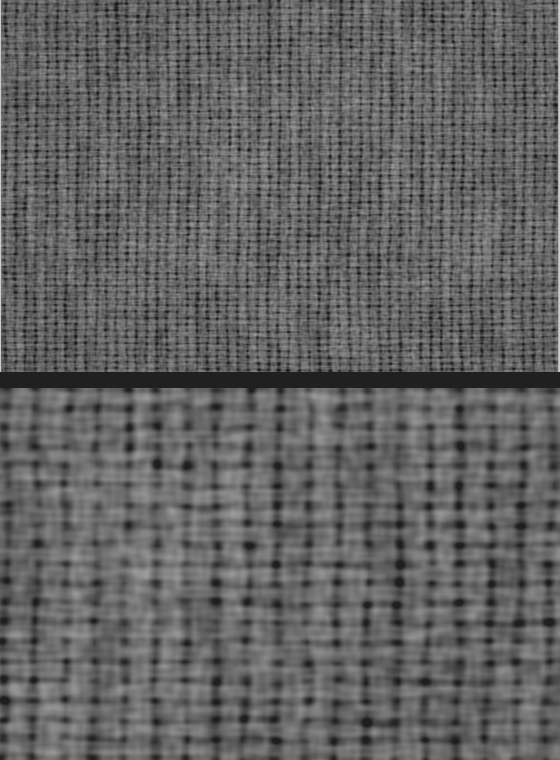
Top, the full canvas; bottom, a detail of the centre.
Give the GLSL for this texture, as a WebGL 1 fragment shader.

```glsl
precision highp float;

uniform vec2 u_resolution;

#define THREADS vec2(55.0, 58.0)
#define GAP_HALF_WIDTH vec2(0.14, 0.18)
#define GAP_SOFTNESS 0.16
#define GAP_DEPTH vec2(0.110, 0.075)
#define HOLE_DEPTH 0.115
#define THREAD_WANDER 0.20
#define STREAK_STRENGTH 0.10
#define FIBRE_STRENGTH 0.115
#define CLOTH_TONE 0.455
#define CLOTH_TINT vec3(1.004, 1.0, 0.997)
#define BORDER_COLOR vec3(0.80)
#define BORDER_WIDTH vec2(0.002, 0.003)

vec2 hashGradient(vec2 cell) {
  float h = fract(sin(dot(cell, vec2(127.1, 311.7))) * 43758.5);
  float angle = 6.28318 * h;
  return vec2(cos(angle), sin(angle));
}

// Gradient noise, roughly -0.7 to 0.7
float gradientNoise(vec2 p) {
  vec2 i = floor(p);
  vec2 f = p - i;
  vec2 s = f * f * f * (f * (f * 6.0 - 15.0) + 10.0);
  vec2 e = vec2(1.0, 0.0);
  float a = dot(hashGradient(i), f);
  float b = dot(hashGradient(i + e.xy), f - e.xy);
  float c = dot(hashGradient(i + e.yx), f - e.yx);
  float d = dot(hashGradient(i + e.xx), f - e.xx);
  return mix(mix(a, b, s.x), mix(c, d, s.x), s.y);
}

float cloudNoise(vec2 p) {
  float sum = 0.0;
  float amplitude = 0.6;
  for (int octave = 0; octave < 3; octave++) {
    sum += amplitude * gradientNoise(p);
    p = p * 2.03 + 13.7;
    amplitude *= 0.5;
  }
  return sum;
}

// Gap between two threads: across is measured in threads, along follows them
float threadGap(float across, float along, float halfWidth, float pixel, float seed) {
  float id = floor(across);
  vec2 lane = vec2(id * 7.31 + seed, along * 0.22);
  float wander = THREAD_WANDER * gradientNoise(lane);
  float width = halfWidth * (1.0 + 0.7 * gradientNoise(lane * vec2(1.0, 2.1) + 41.3));
  float soft = max(GAP_SOFTNESS, pixel);
  float distanceToGap = abs(across - id - 0.5 - wander);
  return 1.0 - smoothstep(width - soft, width + soft, distanceToGap);
}

float weaveTone(vec2 uv, vec2 pixel) {
  // Gentle sag of the whole cloth
  vec2 sag = vec2(gradientNoise(uv * vec2(2.0, 1.5) + 5.2),
                  gradientNoise(uv * vec2(2.0, 1.5) + 19.4));
  vec2 p = uv * THREADS + sag * vec2(0.4, 0.6);
  vec2 pixelInThreads = pixel * THREADS;

  vec2 gap = vec2(
    threadGap(p.x, p.y, GAP_HALF_WIDTH.x, pixelInThreads.x, 3.7),
    threadGap(p.y, p.x, GAP_HALF_WIDTH.y, pixelInThreads.y, 87.9));

  // Open and dense regions, stretched along the warp
  float openness = 1.0 + 0.7 * cloudNoise(p * vec2(0.24, 0.08))
                       + 0.6 * gradientNoise(p * 0.71 + 33.1);
  openness = clamp(openness, 0.35, 1.6);
  float shade = dot(gap, GAP_DEPTH) + gap.x * gap.y * HOLE_DEPTH;

  // Slubs along both thread directions
  float streaks = gradientNoise(p * vec2(0.85, 0.08) + 61.0)
                + 0.6 * gradientNoise(p * vec2(0.11, 0.85) + 23.0);

  // Fine fibres lying along each thread
  float fibres = gradientNoise(p * vec2(3.3, 1.1) + 9.0)
               + gradientNoise(p * vec2(1.1, 2.7) + 71.0);

  return CLOTH_TONE - shade * openness
       + STREAK_STRENGTH * streaks + FIBRE_STRENGTH * fibres;
}

void main() {
  vec2 uv = gl_FragCoord.xy / u_resolution;
  vec2 pixel = 1.0 / u_resolution;
  float tone = weaveTone(uv, pixel);

  // Uneven light: broad clouds and darker corners
  vec2 fromCenter = uv - vec2(0.54, 0.48);
  tone += 0.03 * cloudNoise(uv * vec2(5.0, 3.0) + 2.5);
  tone *= 1.03 - 0.22 * dot(fromCenter, fromCenter);
  vec3 color = clamp(tone, 0.12, 0.62) * CLOTH_TINT;

  // Pale strips at the left and right edges
  float inside = smoothstep(-0.5, 0.5, (uv.x - BORDER_WIDTH.x) / pixel.x)
               * smoothstep(-0.5, 0.5, (1.0 - BORDER_WIDTH.y - uv.x) / pixel.x);
  gl_FragColor = vec4(mix(BORDER_COLOR, color, inside), 1.0);
}
```
